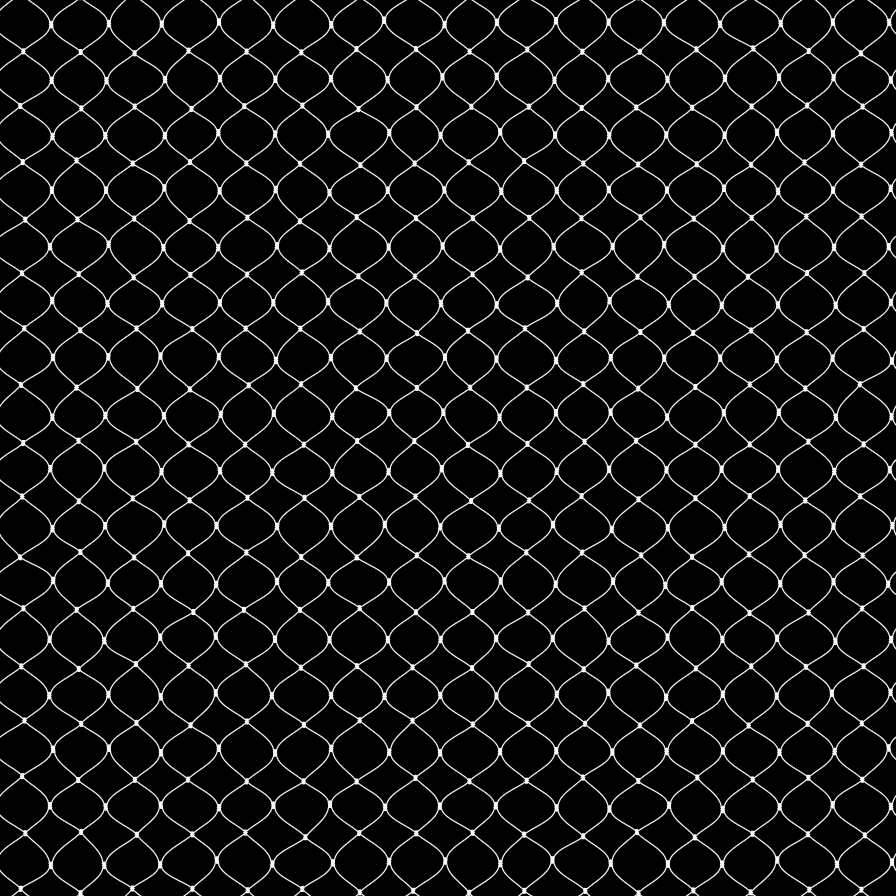
Reproduce this pattern procedurally as a Shadertoy shader.

```glsl
const float REPEATS = 16.0;
const vec2 LATTICE_ORIGIN = vec2(0.903, 0.594);
const float JITTER = 0.05;
const float WIRE_RADIUS = 0.011;
const float STRAND_GAP = 0.022;
const vec2 SIDE_KNOT = vec2(0.036, 0.068);
const vec2 TIP_KNOT = vec2(0.036, 0.054);
const vec3 BACKGROUND = vec3(0.0);
const vec3 WIRE_COLOR = vec3(0.97);

vec2 hash22(vec2 p) {
    vec3 q = fract(p.xyx * vec3(0.1031, 0.1030, 0.0973));
    q += dot(q, q.yzx + 33.33);
    return fract((q.xx + q.yz) * q.zy);
}

// Random pair in -1..1 that wraps with the canvas; kind 0 = side, 1 = tip
vec2 knotRandom(vec2 cell, float kind) {
    return 2.0 * hash22(mod(cell, REPEATS) + 37.0 * kind + 5.0) - 1.0;
}

vec2 knotPosition(vec2 cell, float kind) {
    return cell + 0.5 * kind + JITTER * knotRandom(cell, kind);
}

// Ogee strand: vertical at the side knot, slanting into the tip knot
float strandDistance(vec2 p, vec2 side, vec2 tip, float bend) {
    vec2 span = tip - side;
    float rawT = (p.y - side.y) / span.y;
    float t = clamp(rawT, 0.0, 1.0);
    float x = t * t * (1.0 + bend * t * (1.0 - t));
    float slope = t * (2.0 + bend * t * (3.0 - 4.0 * t)) * span.x / span.y;
    float across = (p.x - side.x - span.x * x) * inversesqrt(1.0 + slope * slope);
    return length(vec2(across, (rawT - t) * span.y));
}

// Slightly tilted coil with scalloped sides
float coilDistance(vec2 p, vec2 halfSize, float tilt) {
    p.x += tilt * p.y;
    halfSize.x += 0.005 * cos(p.y * 190.0);
    float corner = 0.015;
    vec2 q = abs(p) - halfSize + corner;
    return length(max(q, 0.0)) + min(max(q.x, q.y), 0.0) - corner;
}

// Box-filtered coverage, which also holds for wires thinner than a pixel
float wireCoverage(float d, float radius, float pixel) {
    return clamp((radius - d) / pixel + 0.5, 0.0, 1.0)
         - clamp((-radius - d) / pixel + 0.5, 0.0, 1.0);
}

float fillCoverage(float d, float pixel) {
    return clamp(0.5 - d / pixel, 0.0, 1.0);
}

// Returns the distances to the nearest wire and the nearest knot
vec2 meshDistances(vec2 p) {
    vec2 base = floor(p + 0.5);
    vec2 nearest = vec2(10.0);
    for (int j = -1; j <= 1; j++) {
        for (int i = -1; i <= 1; i++) {
            vec2 cell = base + vec2(i, j);
            vec2 side = knotPosition(cell, 0.0);
            vec2 tip = knotPosition(cell, 1.0);

            // Four strands leave each side knot
            for (int k = 0; k < 4; k++) {
                vec2 corner = vec2(k % 2, k / 2);
                vec2 tipCell = cell + corner - 1.0;
                vec2 start = side + vec2(STRAND_GAP * (2.0 * corner.x - 1.0), 0.0);
                float bend = 1.15 + 0.2 * knotRandom(tipCell, 2.0 + float(k)).x;
                float d = strandDistance(p, start, knotPosition(tipCell, 1.0), bend);
                nearest.x = min(nearest.x, d);
            }

            // Coils bind the strands
            float sideTilt = 0.15 * knotRandom(cell, 6.0).x;
            float tipTilt = 0.15 * knotRandom(cell, 7.0).x;
            nearest.y = min(nearest.y, coilDistance(p - side, SIDE_KNOT, sideTilt));
            nearest.y = min(nearest.y, coilDistance(p - tip, TIP_KNOT, tipTilt));
        }
    }
    return nearest;
}

void mainImage(out vec4 fragColor, in vec2 fragCoord) {
    vec2 p = fragCoord / iResolution.xy * REPEATS - LATTICE_ORIGIN;
    float pixel = REPEATS / min(iResolution.x, iResolution.y);
    vec2 d = meshDistances(p);
    float metal = max(wireCoverage(d.x, WIRE_RADIUS, pixel), fillCoverage(d.y, pixel));
    fragColor = vec4(mix(BACKGROUND, WIRE_COLOR, metal), 1.0);
}
```
